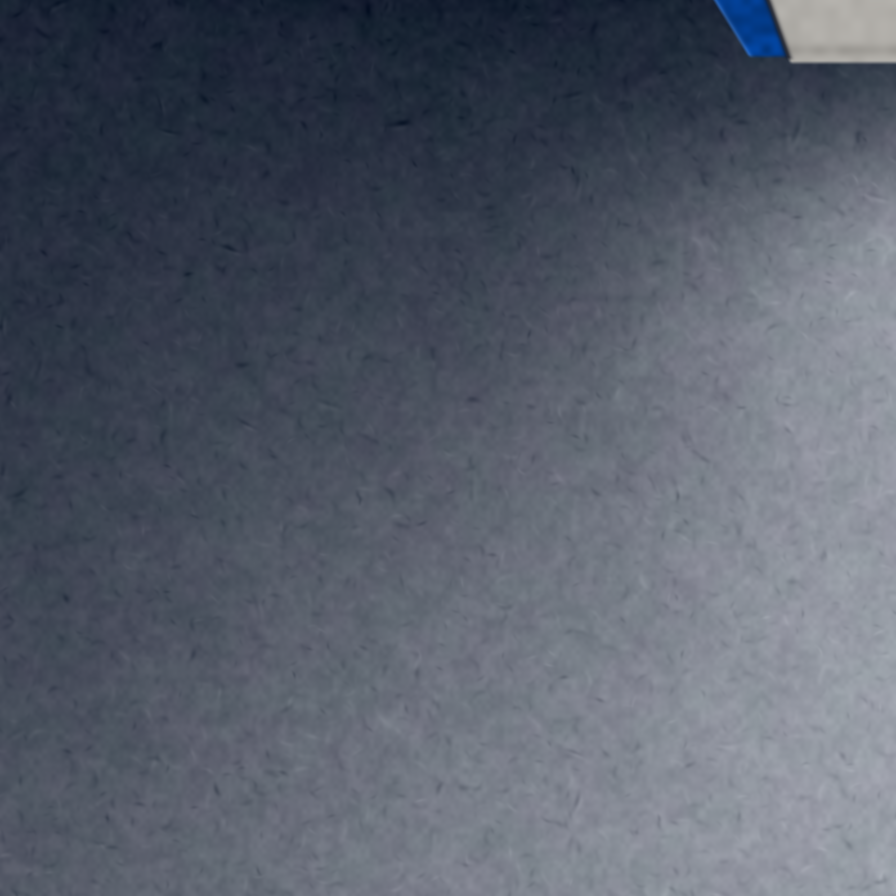
Reproduce this texture procedurally as a Shadertoy shader.

```glsl
float hash(vec2 p) {
    vec3 q = fract(vec3(p.xyx) * 0.1031);
    q += dot(q, q.yzx + 33.33);
    return fract((q.x + q.y) * q.z);
}

// Smooth value noise, centred on zero
float softNoise(vec2 p) {
    vec2 cell = floor(p), f = fract(p);
    f = f * f * (3.0 - 2.0 * f);
    float low = mix(hash(cell), hash(cell + vec2(1, 0)), f.x);
    float high = mix(hash(cell + vec2(0, 1)), hash(cell + vec2(1, 1)), f.x);
    return mix(low, high, f.y) - 0.5;
}

// Cellular layer of soft flecks, bent and randomly turned
float flecks(vec2 uv, float density, vec2 size, float share, float seed) {
    vec2 p = uv * density, home = floor(p);
    float cover = 0.0;
    for (int j = -1; j <= 1; j++)
    for (int i = -1; i <= 1; i++) {
        vec2 id = home + vec2(i, j);
        vec2 key = id + seed;
        vec2 centre = id + vec2(hash(key + 3.1), hash(key + 17.7));
        float angle = 0.6 - 2.6 * hash(key + 41.3);
        vec2 axis = vec2(cos(angle), sin(angle));
        vec2 d = p - centre;
        vec2 local = vec2(dot(d, axis), dot(d, vec2(-axis.y, axis.x)));
        local.y += 1.6 * (hash(key + 59.9) - 0.5) * local.x * local.x;
        local /= size * mix(0.6, 1.25, hash(key + 71.5));
        float present = step(hash(key + 83.2), share);
        float strength = mix(0.2, 1.0, hash(key + 97.4));
        cover += present * strength * exp(-dot(local, local));
    }
    return min(cover, 1.2);
}

// Broad light falling from the right; depth is measured from the top
float lightLevel(float x, float depth) {
    float left = 0.09 + 0.23 * depth * mix(0.8, 1.0, depth);
    float middle = 0.09 + 0.39 * smoothstep(-0.12, 1.10, depth) + 0.12 * depth * (1.0 - depth);
    middle -= 0.035 * exp(-depth * 12.0);
    float reach = 0.30 + 0.45 * (1.0 - x);
    float right = mix(0.12, 0.555, smoothstep(0.0, reach, depth)) + 0.05 * depth;
    float level = mix(left, middle, smoothstep(-0.05, 0.60, x));
    return mix(level, right, smoothstep(0.44, 1.05, x));
}

float surfaceGrain(vec2 uv) {
    float grain = 0.022 * softNoise(uv * 16.0);
    grain += 0.034 * softNoise(uv * vec2(56.0, 66.0));
    grain += 0.042 * softNoise(uv * vec2(120.0, 108.0) + 9.0);
    grain += 0.026 * softNoise(uv * vec2(200.0, 180.0) + 31.0);
    grain -= 0.058 * flecks(uv, 56.0, vec2(0.36, 0.16), 0.36, 10.0);
    grain -= 0.085 * flecks(uv, 34.0, vec2(0.23, 0.095), 0.20, 130.0);
    grain += 0.042 * flecks(uv, 42.0, vec2(0.36, 0.11), 0.32, 260.0);
    // Sparse dents: a dark crease with a light rim
    grain -= 0.080 * flecks(uv, 15.0, vec2(0.17, 0.045), 0.18, 390.0);
    grain += 0.055 * flecks(uv + vec2(-0.003, 0.004), 15.0, vec2(0.17, 0.045), 0.18, 390.0);
    return grain + 0.010;
}

vec3 floorColour(vec2 uv) {
    const vec3 navy = vec3(0.12, 0.157, 0.22);
    const vec3 midGrey = vec3(0.35, 0.372, 0.42);
    const vec3 paleGrey = vec3(0.55, 0.57, 0.61);
    float level = lightLevel(uv.x, 1.0 - uv.y);
    level += surfaceGrain(uv) * mix(0.75, 1.0, smoothstep(0.1, 0.5, level));
    vec3 shade = mix(navy, midGrey, (level - 0.12) / 0.23);
    vec3 light = mix(midGrey, paleGrey, (level - 0.35) / 0.20);
    float tint = softNoise(uv * 32.0 + 50.0);
    return mix(shade, light, step(0.35, level)) + tint * vec3(0.016, -0.008, 0.010);
}

float below(float value, float edge, float blur) {
    return 1.0 - smoothstep(edge - blur, edge + blur, value);
}

// Blue strip and off-white panel in the upper right corner
vec3 addCorner(vec3 colour, vec2 uv) {
    const vec3 blue = vec3(0.01, 0.24, 0.56);
    const vec3 offWhite = vec3(0.69, 0.68, 0.66);
    const vec3 seamColour = vec3(0.09, 0.10, 0.14);
    float depth = 1.0 - uv.y, blur = 0.003;
    float outer = uv.x - 0.797 - 0.62 * depth;
    float seam = uv.x - 0.857 - 0.36 * depth;

    float strip = below(-outer, 0.0, blur) * below(seam, 0.0, blur) * below(depth, 0.063, blur);
    vec3 stripColour = blue * (1.0 + 0.3 * softNoise(uv * 90.0));
    stripColour += 0.16 * exp(-pow(outer / 0.004, 2.0));
    colour = mix(colour, stripColour, strip);

    float panel = below(-seam, 0.0, blur) * below(depth, 0.070, blur);
    float lip = exp(-pow((depth - 0.056) / 0.007, 2.0));
    vec3 panelColour = offWhite - 0.07 * lip + 0.04 * softNoise(uv * 70.0);
    colour = mix(colour, panelColour, panel);

    float seamLine = exp(-pow(seam / 0.004, 2.0)) * below(depth, 0.066, blur);
    return mix(colour, seamColour, 0.75 * seamLine);
}

void mainImage(out vec4 fragColor, in vec2 fragCoord) {
    vec2 uv = fragCoord / iResolution.xy;
    vec3 colour = addCorner(floorColour(uv), uv);
    fragColor = vec4(clamp(colour, 0.0, 1.0), 1.0);
}
```
